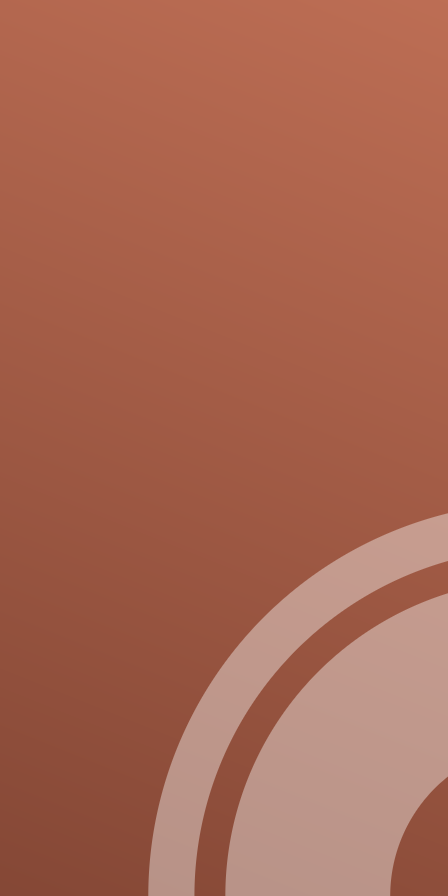
A Shadertoy shader for this background:

```glsl
// Terracotta diagonal gradient with a translucent ring and band in the lower right corner.

// Coverage of the band between two radii, with edges one pixel soft.
float annulus(float dist, float inner, float outer, float pixel) {
    float halfWidth = 0.5 * (outer - inner);
    float edge = abs(dist - 0.5 * (inner + outer)) - halfWidth;
    return clamp(0.5 - edge / pixel, 0.0, 1.0);
}

void mainImage(out vec4 fragColor, in vec2 fragCoord) {
    // Canvas width is one unit
    float pixel = 1.0 / iResolution.x;
    vec2 p = fragCoord * pixel;
    float height = iResolution.y * pixel;

    // Background rises from dark lower left to light upper right
    float slope = 0.4;
    float t = (p.x * slope + p.y) / (slope + height);
    vec3 color = mix(vec3(0.52, 0.28, 0.21), vec3(0.74, 0.43, 0.33), t);

    // Concentric shapes veiled in white
    float dist = length(p - vec2(1.211, 0.0));
    float veil = annulus(dist, 0.340, 0.708, pixel)
               + annulus(dist, 0.777, 0.880, pixel);
    color = mix(color, vec3(1.0), 0.4 * veil);

    fragColor = vec4(color, 1.0);
}
```
